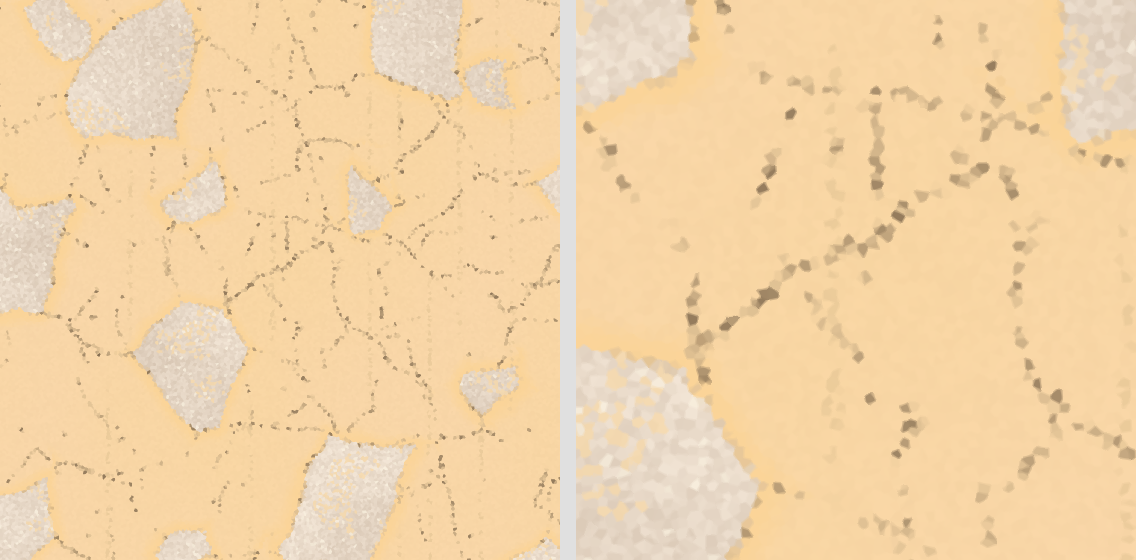
Left, the full canvas; right, a detail of the centre.
Give the GLSL for this texture, as a three.js fragment shader.

```glsl
// Cracked cream-yellow paint flaking off pale plaster, broken into tiny angular grains.
varying vec2 vUv;

float hash(vec2 p) {
  return fract(sin(dot(p, vec2(127.1, 311.7))) * 43758.545);
}

vec2 hash2(vec2 p) {
  return vec2(hash(p), hash(p + 57.3));
}

// Layered sines, each octave turned and doubled in frequency
float waves(vec2 p) {
  float sum = 0.0, amp = 0.5;
  for (int i = 0; i < 4; i++) {
    sum += amp * sin(p.x + 1.3 * sin(p.y));
    p = mat2(1.2, 1.6, -1.6, 1.2) * p + 3.1;
    amp *= 0.45;
  }
  return sum;
}

// Evenly spread choice of the flakes that have fallen off
bool isLost(vec2 cell, float share) {
  return fract(dot(cell, vec2(0.755, 0.57)) + 0.12 * hash(cell)) < share;
}

// Cellular flakes: x = signed distance to bare plaster, y = distance to crack, z = crack id
vec3 flakes(vec2 p, vec2 scale, float share) {
  vec2 home = floor(p * scale), owner = home, toOwner = vec2(0.0);
  float nearest = 9.0;
  for (int j = -1; j <= 1; j++)
  for (int i = -1; i <= 1; i++) {
    vec2 cell = home + vec2(i, j);
    vec2 r = (cell + hash2(cell)) / scale - p;
    if (dot(r, r) < nearest) {
      nearest = dot(r, r);
      owner = cell;
      toOwner = r;
    }
  }
  bool bare = isLost(owner, share);
  float gap = 1.0, crack = 1.0, id = 0.0;
  for (int j = -2; j <= 2; j++)
  for (int i = -2; i <= 2; i++) {
    if (i == 0 && j == 0) continue;
    vec2 cell = owner + vec2(i, j);
    vec2 r = (cell + hash2(cell)) / scale - p;
    float d = dot(0.5 * (toOwner + r), normalize(r - toOwner));
    if (isLost(cell, share) != bare) gap = min(gap, d);
    if (d < crack) {
      crack = d;
      id = hash(cell + owner);
    }
  }
  return vec3(bare ? -gap : gap, crack, id);
}

// Flat colour of one grain, sampled at its seed
vec3 wallColor(vec2 p, vec2 grain) {
  float tone = hash(grain + 11.0), pick = hash(grain + 29.0);
  vec2 bent = p + 0.012 * vec2(waves(p * 30.0), waves(p.yx * 30.0 + 7.0));
  vec3 large = flakes(bent, vec2(7.0, 5.0), 0.16);
  vec3 small = flakes(bent + 3.0, vec2(13.0, 12.0), 0.045);
  float gap = min(large.x, small.x);

  // Paint, warmer beside the bare patches
  vec3 paint = vec3(0.973, 0.838, 0.648) + 0.014 * (tone - 0.5);
  paint.b += 0.012 * waves(p * vec2(9.0, 6.0));
  paint = mix(paint, vec3(0.985, 0.83, 0.585), 0.8 * (1.0 - smoothstep(0.004, 0.028, gap)));

  // Faint vertical drips
  float column = floor(p.x * 75.0);
  float drip = step(0.84, hash(vec2(column, 4.0))) * smoothstep(0.0, 0.4, sin(p.y * 5.0 + column));
  drip *= 1.0 - smoothstep(0.2, 0.3, abs(fract(p.x * 75.0) - 0.5));
  paint = mix(paint, vec3(0.89, 0.77, 0.58), drip * step(0.6, pick) * 0.6);

  // Broken cracks and scattered specks
  vec3 dirt = mix(vec3(0.89, 0.77, 0.59), vec3(0.52, 0.43, 0.32), tone * tone);
  float worn = 0.45 + 0.3 * waves(p * 14.0);
  float crack = step(0.3, large.z) * (1.0 - smoothstep(0.0018, 0.0034, large.y));
  crack = max(crack, step(0.72, small.z) * (1.0 - smoothstep(0.0014, 0.003, small.y)));
  paint = mix(paint, dirt, crack * step(pick, worn + 0.15) * 0.9);
  vec2 spot = floor(p * 15.0);
  float speck = length(fract(p * 15.0) - 0.2 - 0.6 * hash2(spot + 5.0));
  paint = mix(paint, dirt, step(0.82, hash(spot + 8.0)) * (1.0 - smoothstep(0.03, 0.08, speck)));

  // Grainy plaster with a few paint remains
  vec3 plaster = mix(vec3(0.84, 0.77, 0.695), vec3(0.965, 0.915, 0.855), 0.25 + 0.5 * tone + 0.28 * waves(p * 11.0 + 2.0));
  plaster = mix(plaster, vec3(0.99, 0.96, 0.89), 0.6 * step(0.95, pick));
  float remains = step(0.35, waves(p * 24.0 + 5.0)) * step(pick, 0.3);
  plaster = mix(plaster, vec3(0.965, 0.85, 0.67), 0.8 * remains);

  // Tan rim where the paint breaks
  vec3 color = gap < 0.0 ? plaster : paint;
  float rim = 1.0 - smoothstep(0.001, 0.004, abs(gap));
  return mix(color, vec3(0.86, 0.75, 0.6), rim * step(0.5, pick) * 0.6);
}

void main() {
  // Two nearest grain seeds, blended narrowly at their shared edge
  vec2 p = vUv * 190.0, home = floor(p), first = home, second = home;
  float d1 = 9.0, d2 = 9.0;
  for (int j = -1; j <= 1; j++)
  for (int i = -1; i <= 1; i++) {
    vec2 cell = home + vec2(i, j);
    float d = length(cell + hash2(cell) - p);
    if (d < d1) {
      d2 = d1;
      second = first;
      d1 = d;
      first = cell;
    } else if (d < d2) {
      d2 = d;
      second = cell;
    }
  }
  vec3 near = wallColor((first + hash2(first)) / 190.0, first);
  vec3 next = wallColor((second + hash2(second)) / 190.0, second);
  float blend = 0.5 - 0.5 * smoothstep(0.0, 0.3, d2 - d1);
  gl_FragColor = vec4(mix(near, next, blend), 1.0);
}
```
